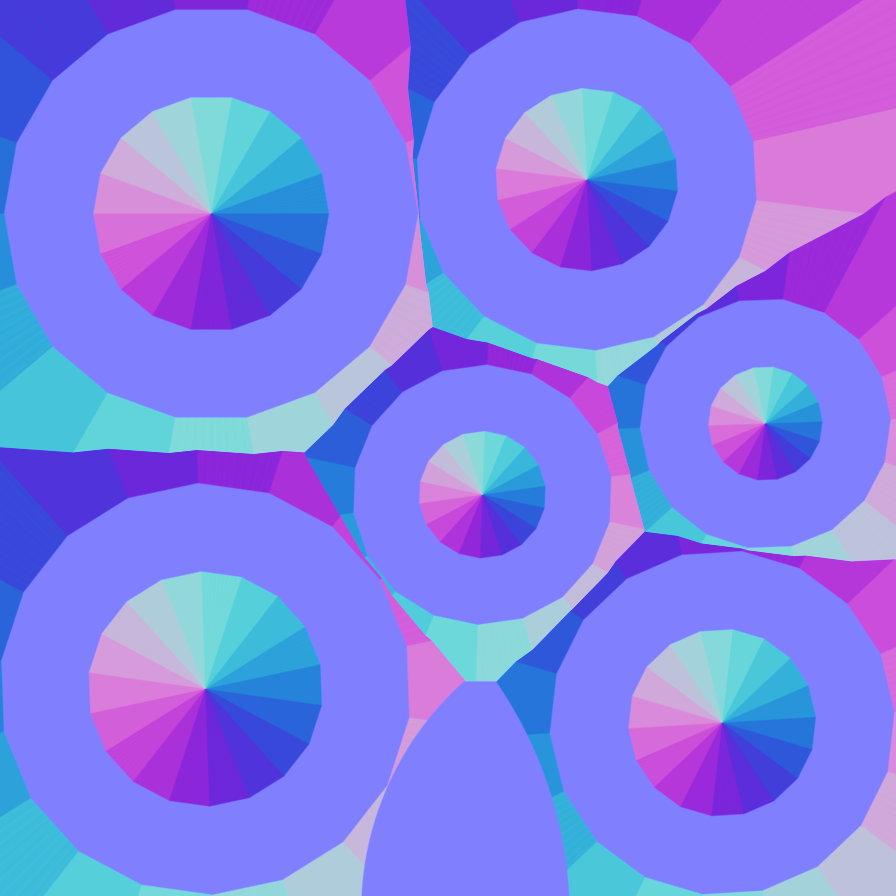
This texture map is drawn by a three.js fragment shader. Its source:

```glsl
// Tangent-space normal map of six faceted, flat-rimmed craters.
// Each crater is an 18-sided cone with a conical pit; the outer slopes meet
// where their rim distances are equal, and a flat arch rises at the bottom.
varying vec2 vUv;

const int CONES = 6;
const float SIDES = 18.0;
const float TAU = 6.2831853;
const float STEP = TAU / SIDES;       // angle of one facet
const float TILT = 0.7071;            // sine of the 45 degree slopes
const float SOFT = 0.0011;            // edge softness in canvas units
const float STREAK = 0.022;           // angular wobble of the fine streaks
const vec3 LEFT_ARC = vec3(0.7469, -0.0169, 0.3438);   // centre, radius
const vec3 RIGHT_ARC = vec3(0.1674, -0.0264, 0.4688);
const float ARCH_TOP = 0.2396;

float edge(float d) {
  return smoothstep(-SOFT, SOFT, d);
}

// Fine radial hatching, present on some facets only
float streaks(float angle, float facet, float radius) {
  float wave = sin(angle * 173.0) + 0.6 * sin(angle * 311.0 + facet);
  float gate = smoothstep(0.0, 1.0, sin(facet * 2.3 + 0.7));
  return STREAK * wave * gate * smoothstep(0.03, 0.09, radius);
}

// Returns the slope in xy and the distance to the outer rim in z.
// cone holds centre, rim radius and pit radius.
vec3 crater(vec2 p, vec4 cone, float twist) {
  vec2 q = p - cone.xy;
  float radius = max(length(q), 1e-5);
  float angle = atan(q.y, q.x + 1e-6);
  float turn = (angle - twist) / STEP;
  float facet = floor(turn);
  float f = turn - facet;

  // Polygon distances, measured along the middle of each facet
  float across = radius * cos((f - 0.5) * STEP);
  float apothem = cos(0.5 * STEP);
  float outer = across - cone.z * apothem;
  float inner = across - cone.w * apothem;

  // Facet direction, softened at the seams
  float seam = min(0.5, SOFT / (radius * STEP));
  float middle = facet - 0.5 + smoothstep(-seam, seam, f)
               + smoothstep(-seam, seam, f - 1.0);
  float facing = middle * STEP + twist + streaks(angle, facet, radius);

  // Outer slope is +1, flat rim 0, pit -1
  float side = edge(outer) + edge(inner) - 1.0;
  return vec3(vec2(cos(facing), -sin(facing)) * side * TILT, outer);
}

// Negative inside the flat arch between two arcs
float archDistance(vec2 p) {
  float left = length(p - LEFT_ARC.xy) - LEFT_ARC.z;
  float right = length(p - RIGHT_ARC.xy) - RIGHT_ARC.z;
  return max(max(left, right), p.y - ARCH_TOP);
}

void main() {
  vec4 cones[CONES];
  cones[0] = vec4(0.2357, 0.7617, 0.2310, 0.1315);
  cones[1] = vec4(0.6549, 0.7995, 0.1908, 0.1022);
  cones[2] = vec4(0.8542, 0.5273, 0.1400, 0.0638);
  cones[3] = vec4(0.5384, 0.4479, 0.1452, 0.0710);
  cones[4] = vec4(0.2292, 0.2311, 0.2298, 0.1312);
  cones[5] = vec4(0.8060, 0.1934, 0.1927, 0.1048);

  float twists[CONES];                // degrees
  twists[0] = 0.0;
  twists[1] = 13.0;
  twists[2] = 2.0;
  twists[3] = 8.0;
  twists[4] = 12.0;
  twists[5] = 3.5;

  // Keep the slope of the nearest rim, with soft borders between cells
  vec2 slope = vec2(0.0);
  float nearest = 10.0;
  for (int i = 0; i < CONES; i++) {
    vec3 c = crater(vUv, cones[i], radians(twists[i]));
    slope = mix(slope, c.xy, edge(nearest - c.z));
    nearest = min(nearest, c.z);
  }

  // Flat arch, then pack the normal as a colour
  slope *= edge(archDistance(vUv));
  vec3 normal = vec3(slope, sqrt(max(0.0, 1.0 - dot(slope, slope))));
  gl_FragColor = vec4(0.5 + 0.5 * normal, 1.0);
}
```
